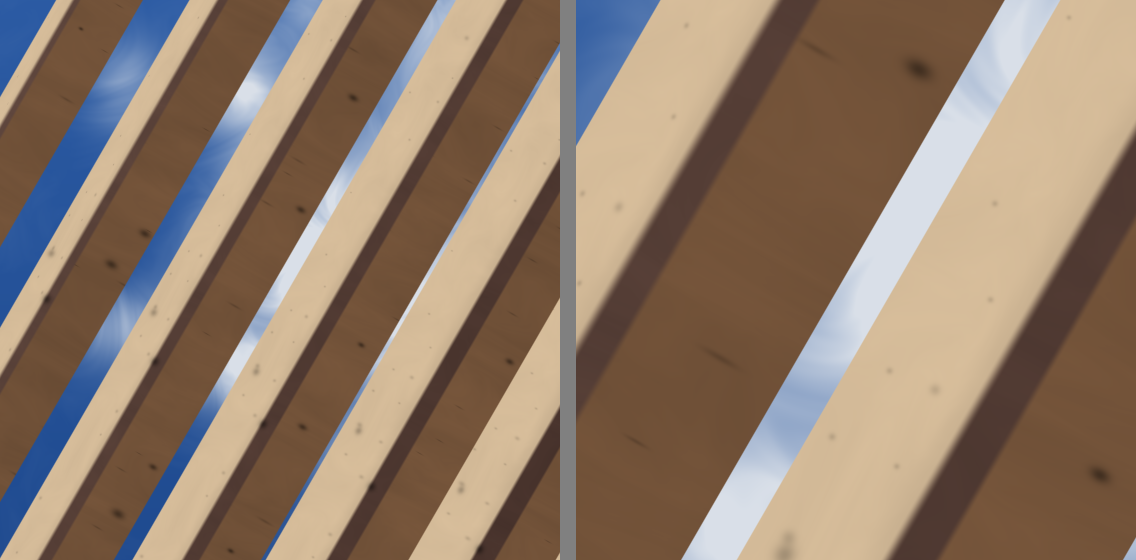
Left: the whole. Right: its middle third, enlarged.
This pattern is drawn by a Shadertoy shader. Its source:

```glsl
// Slat edges, measured along the top side: x = start, y = step per slat
const int SLATS = 7;
const float SLANT = 0.578;
const vec2 FACE_LEFT = vec2(0.1003, 0.2380);
const vec2 FACE_RIGHT = vec2(0.1305, 0.2578);
const vec2 SHADE_RIGHT = vec2(0.1432, 0.2637);
const vec2 UNDER_RIGHT = vec2(0.2552, 0.2630);
const float CORNER_SOFT = 0.0045;
const float SHADE_SOFT = 0.003;

// Marks at the same height on every face
const float FACE_KNOT = -0.346;
const float CORNER_KNOT = -0.421;

const vec3 FACE = vec3(0.835, 0.735, 0.600);
const vec3 UNDERSIDE = vec3(0.440, 0.317, 0.218);
const vec3 SHADE_PALE = vec3(0.365, 0.270, 0.235);
const vec3 SHADE_DEEP = vec3(0.265, 0.185, 0.160);
const vec3 SKY_LOW = vec3(0.120, 0.290, 0.560);
const vec3 SKY_HIGH = vec3(0.170, 0.355, 0.640);
const vec3 CLOUD = vec3(0.850, 0.875, 0.910);

// Cloud puffs: centre, radius, strength
const int PUFFS = 8;
const vec4 PUFF[PUFFS] = vec4[PUFFS](
    vec4(0.215, 0.86, 0.07, 0.65), vec4(0.43, 0.85, 0.08, 0.80),
    vec4(0.55, 1.00, 0.10, 0.45), vec4(0.23, 0.42, 0.07, 0.60),
    vec4(0.55, 0.57, 0.14, 1.00), vec4(0.42, 0.34, 0.07, 0.50),
    vec4(0.75, 0.45, 0.28, 1.00), vec4(0.85, 0.95, 0.15, 0.80));

const mat2 TURN = mat2(1.5, 1.1, -1.1, 1.5);

vec3 hash3(vec2 cell) {
    vec3 q = vec3(dot(cell, vec2(127.1, 311.7)), dot(cell, vec2(269.5, 183.3)),
                  dot(cell, vec2(419.2, 371.9)));
    return fract(sin(q) * 43758.5);
}

// Warped layers of sines, roughly -1 to 1
float layeredSines(vec2 p) {
    float sum = 0.0, amp = 0.6;
    for (int i = 0; i < 5; i++) {
        p = TURN * p;
        p += 0.7 * sin(1.1 * p.yx + float(i));
        sum += amp * sin(p.x) * cos(p.y);
        amp *= 0.58;
    }
    return sum;
}

// Sparse soft spots, at most one per cell
float specks(vec2 p, float share) {
    vec3 h = hash3(floor(p));
    vec2 d = fract(p) - 0.5 - 0.5 * (h.xy - 0.5);
    float radius = mix(0.03, 0.085, fract(h.z * 17.0));
    return step(h.z, share) * exp(-dot(d * d, vec2(0.6, 1.6)) / (radius * radius));
}

float spot(vec2 d, float radius) {
    return exp(-dot(d, d) / (radius * radius));
}

float past(float x, float edge, float soft) {
    return smoothstep(-soft, soft, x - edge);
}

vec3 sky(vec2 p) {
    float wisps = layeredSines(p * 6.0);
    float cover = 0.0;
    for (int i = 0; i < PUFFS; i++)
        cover += PUFF[i].w * spot(p - PUFF[i].xy, PUFF[i].z);
    cover = clamp(cover * (1.0 + 0.45 * wisps) + 0.06 * wisps, 0.0, 1.0);
    return mix(mix(SKY_LOW, SKY_HIGH, p.y), CLOUD, cover);
}

void mainImage(out vec4 fragColor, in vec2 fragCoord) {
    vec2 p = fragCoord / iResolution.y;
    float pixel = 1.0 / iResolution.y;
    float across = p.x + SLANT * (1.0 - p.y);
    float along = 0.5 * p.x - 0.866 * (1.0 - p.y);
    vec3 color = sky(p);

    // Each underside overlaps the face of the slat to its right
    for (int i = SLATS - 1; i >= 0; i--) {
        float n = float(i);
        vec4 edge = vec4(FACE_LEFT.x, FACE_RIGHT.x, SHADE_RIGHT.x, UNDER_RIGHT.x)
                  + n * vec4(FACE_LEFT.y, FACE_RIGHT.y, SHADE_RIGHT.y, UNDER_RIGHT.y);
        float faceWidth = edge.y - edge.x;
        float t = (across - edge.x) / faceWidth;

        // Sunlit face, the same grain on every slat
        vec2 grain = vec2(t * 0.1, along);
        float tone = 1.0 + 0.018 * layeredSines(grain * vec2(22.0, 14.0));
        tone -= 0.12 * specks(grain * vec2(20.0, 16.0), 0.45);
        tone -= 0.22 * spot(vec2((t - 0.3) * faceWidth, along - FACE_KNOT), 0.007);
        tone -= 0.05 * smoothstep(0.75, 1.0, t);
        vec3 slat = FACE * tone;

        // Shaded corner
        vec3 shade = mix(SHADE_PALE, SHADE_DEEP, n / float(SLATS - 1));
        shade *= 1.0 + 0.05 * layeredSines(vec2(across * 8.0, along * 20.0));
        slat = mix(slat, shade, past(across, edge.y, max(CORNER_SOFT, pixel)));
        slat *= 1.0 - 0.4 * spot(vec2(across - edge.y - 0.004, along - CORNER_KNOT), 0.008);

        // Underside, with grain and knots of its own
        vec2 wood = vec2(across - edge.z, along) + n * vec2(0.37, 1.71);
        float wear = 1.0 + 0.045 * layeredSines(wood * vec2(5.0, 22.0));
        wear += 0.035 * layeredSines(wood * 3.0);
        wear -= 0.42 * specks(wood * vec2(8.0, 9.0), 0.35);
        wear -= 0.16 * specks(wood * vec2(7.0, 28.0) + 5.0, 0.25);
        slat = mix(slat, UNDERSIDE * wear, past(across, edge.z, max(SHADE_SOFT, pixel)));

        float mask = past(across, edge.x, pixel) * (1.0 - past(across, edge.w, pixel));
        color = mix(color, slat, mask);
    }
    fragColor = vec4(color, 1.0);
}
```
